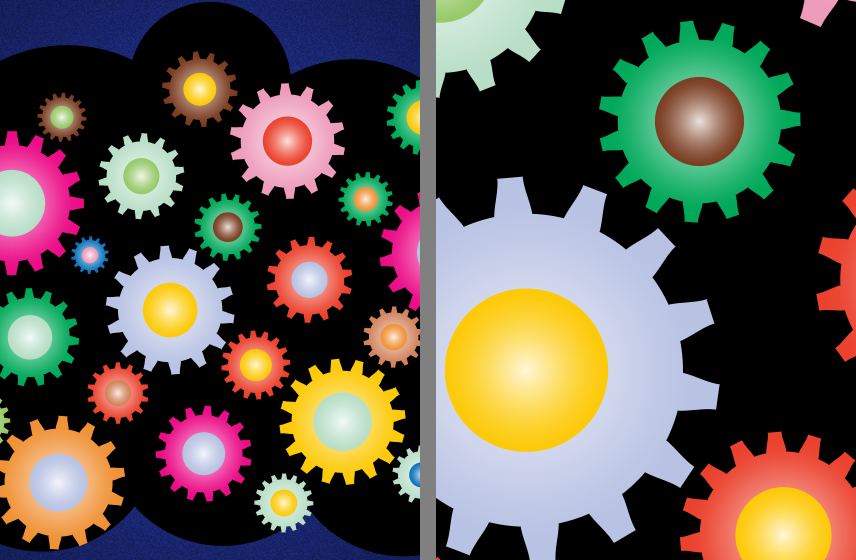
Left: the whole. Right: its middle third, enlarged.
Give the GLSL for this pattern, as a Shadertoy shader.

```glsl
// Bright toothed gears of three sizes on a black scalloped cloud over grainy blue.
// Large and medium gears alternate on a tilted, jittered lattice; a small gear
// fills the gap between each four neighbours. All lengths are in canvas widths.

const float TAU = 6.2831853;
const float CELL = 0.335;
const vec2 ORIGIN = vec2(0.15, 0.2);
const mat2 TILT = mat2(0.98, 0.199, -0.199, 0.98);
const vec3 LAVENDER = vec3(0.72, 0.76, 0.89);
const vec3 MINT = vec3(0.72, 0.87, 0.78);

// Orange, lavender, pink, yellow, magenta, red, green, mint, tan, lime, blue, brown
const vec3 PAINT[12] = vec3[12](
    vec3(0.94, 0.57, 0.21), LAVENDER, vec3(0.93, 0.61, 0.73),
    vec3(0.99, 0.79, 0.03), vec3(0.92, 0.05, 0.53), vec3(0.92, 0.26, 0.18),
    vec3(0.0, 0.66, 0.35), MINT, vec3(0.82, 0.51, 0.36),
    vec3(0.59, 0.79, 0.41), vec3(0.04, 0.45, 0.73), vec3(0.48, 0.24, 0.13));

struct Gear { vec2 centre; float radius; int paint; float seed; };

float hash(vec2 p) {
    vec3 q = fract(p.xyx * vec3(0.1031, 0.103, 0.0973));
    q += dot(q, q.yzx + 33.33);
    return fract((q.x + q.y) * q.z);
}

float coverage(float dist, float pixel) {
    return clamp(0.5 - dist / pixel, 0.0, 1.0);
}

// Distance to the cloud: a band with round lobes along its top and bottom
float cloud(vec2 p) {
    float d = max(0.3 - p.y, p.y - 0.95);
    for (int n = 0; n < 4; n++) {
        float i = float(n);
        float r = 0.27 + 0.09 * cos(2.6 * i);
        float top = 1.2 + 0.13 * sin(0.2 + 1.5 * i);
        d = min(d, length(p - vec2(0.16 + 0.34 * i, top - r)) - r);
        float low = 0.3 + 0.015 * sin(2.0 * i);
        d = min(d, length(p - vec2(0.1 + 0.43 * i, low)) - 0.28);
    }
    return d;
}

// Shrinks a gear to stay in the cloud; drops it when too little is left
float fitToCloud(vec2 centre, float radius) {
    float r = min(radius, 0.02 - cloud(centre));
    return r < 0.04 ? 0.0 : r;
}

// Running number that differs between neighbouring cells
float paintOrder(vec2 cell) {
    return floor(0.5 * (cell.x + cell.y)) + 2.0 * floor(0.5 * (cell.x - cell.y)) + 0.5;
}

Gear latticeGear(vec2 cell) {
    float seed = hash(cell + 21.7);
    vec2 jitter = vec2(hash(cell + 3.1), hash(cell + 57.3)) - 0.5;
    vec2 centre = ORIGIN + TILT * (cell + 0.09 * jitter) * CELL;
    bool large = mod(cell.x + cell.y, 2.0) < 0.5;
    float radius = (large ? 0.152 : 0.102) + 0.023 * seed;
    float order = paintOrder(cell);
    int paint = large ? int(mod(order, 5.0)) : 4 + int(mod(order, 4.0));
    return Gear(centre, fitToCloud(centre, radius), paint, seed);
}

// Distance to a disc with tapered teeth, in gear radii
float gearShape(vec2 q, float teeth, float turn) {
    float pitch = TAU / teeth;
    float dist = length(q);
    float angle = mod(atan(q.y, q.x) + turn, pitch) - 0.5 * pitch;
    vec2 tooth = dist * vec2(cos(angle), abs(sin(angle)));
    float halfWidth = mix(0.1, 0.066, smoothstep(0.78, 1.0, tooth.x));
    return min(dist - 0.81, max(tooth.x - 1.0, tooth.y - halfWidth));
}

vec3 hubPaint(Gear gear, vec3 body) {
    bool paleBody = min(body.r, min(body.g, body.b)) > 0.55;
    int accent = (gear.paint + 2 + int(9.0 * gear.seed)) % 12;
    vec3 pale = gear.seed > 0.6 ? MINT : LAVENDER;
    return !paleBody && gear.radius > 0.1 ? pale : PAINT[accent];
}

// Lays one gear with a glowing body and a shiny round hub over the colour below
vec3 drawGear(vec3 below, vec2 p, Gear gear, float pixel) {
    if (gear.radius <= 0.0) return below;
    vec2 q = (p - gear.centre) / gear.radius;
    float edge = pixel / gear.radius;
    float dist = length(q);
    vec3 body = PAINT[gear.paint];
    float hubSize = 0.42 + 0.05 * gear.seed;
    vec3 hub = hubPaint(gear, body);
    float shine = pow(max(1.0 - dist / hubSize, 0.0), 1.4);
    hub = mix(hub, vec3(1.0), 0.85 * shine);
    body = mix(body, vec3(1.0), 0.45 * smoothstep(0.95, 0.2, dist));
    body = mix(body, hub, coverage(dist - hubSize, edge));
    float shape = gearShape(q, 14.0 + floor(3.0 * gear.seed), TAU * gear.seed);
    return mix(below, body, coverage(shape, edge));
}

void mainImage(out vec4 fragColor, in vec2 fragCoord) {
    float pixel = 1.0 / iResolution.x;
    vec2 p = fragCoord * pixel;

    // Grainy blue ground and the black cloud
    float grain = hash(floor(p * 384.0)) - 0.5;
    vec3 colour = vec3(0.12, 0.18, 0.53) * (1.0 + 0.3 * grain);
    colour *= 1.0 - 0.35 * smoothstep(0.3, 0.9, length(p - vec2(0.5, 0.67)));
    colour *= 1.0 - coverage(cloud(p), pixel);

    // Four lattice gears around this point, then the gap gear between them
    vec2 cell = floor((p - ORIGIN) * TILT / CELL);
    vec2 gap = ORIGIN + TILT * (cell + 0.5) * CELL;
    float room = 0.09;
    for (int n = 0; n < 4; n++) {
        Gear gear = latticeGear(cell + vec2(n % 2, n / 2));
        colour = drawGear(colour, p, gear, pixel);
        room = min(room, length(gap - gear.centre) - gear.radius - 0.007);
    }
    int paint = 5 + int(mod(paintOrder(cell), 7.0));
    Gear small = Gear(gap, fitToCloud(gap, room), paint, hash(cell + 8.4));
    fragColor = vec4(drawGear(colour, p, small, pixel), 1.0);
}
```
